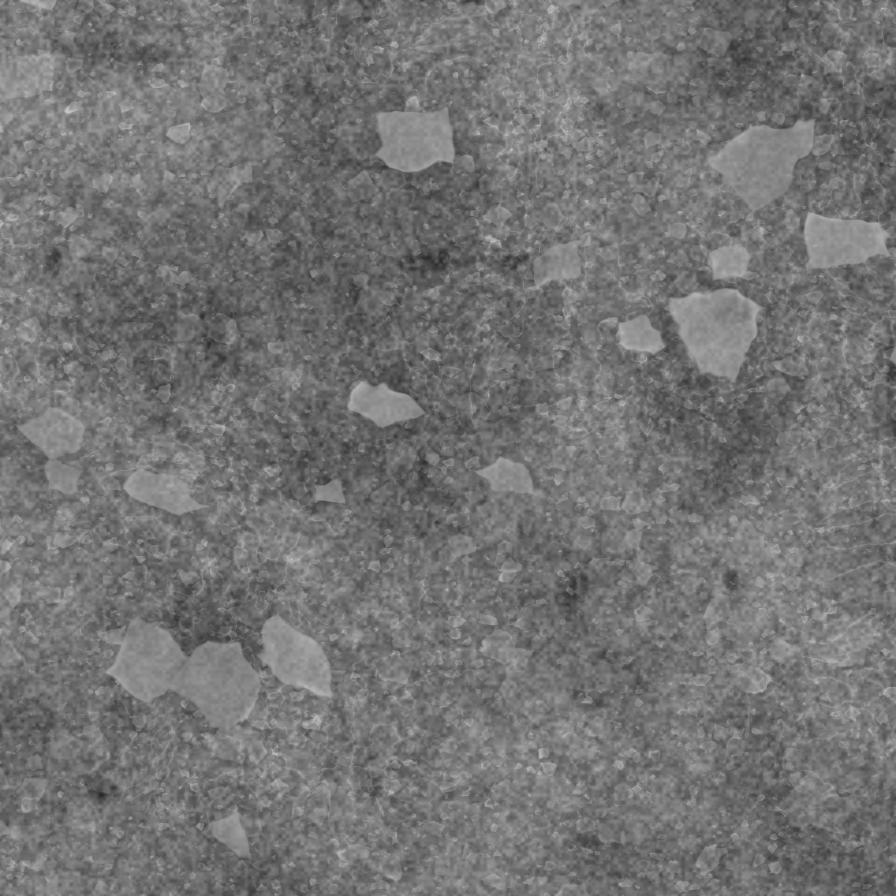
Write a WebGL 2 fragment shader that draws this texture.

```glsl
#version 300 es
precision highp float;
// Grey weathered conglomerate: cloudy cement packed with angular stone chips.
// Chips are warped random polygons on jittered grids, layered from fine to
// coarse over noise, with bright broken rims, dark seams and a few pits.
uniform vec2 u_resolution;
out vec4 fragColor;

vec4 hash4(vec2 p) {
    vec4 q = fract(p.xyxy * vec4(0.1031, 0.1030, 0.0973, 0.1099));
    q += dot(q, q.wzxy + 33.33);
    return fract((q.xxyz + q.yzzw) * q.zywx);
}

float noise(vec2 p) {
    vec2 cell = floor(p), f = fract(p);
    f = f * f * (3.0 - 2.0 * f);
    float low = mix(hash4(cell).x, hash4(cell + vec2(1, 0)).x, f.x);
    float high = mix(hash4(cell + vec2(0, 1)).x, hash4(cell + vec2(1, 1)).x, f.x);
    return mix(low, high, f.y);
}

float fbm(vec2 p) {
    float sum = 0.0, amplitude = 0.53;
    for (int i = 0; i < 4; i++) {
        sum += amplitude * noise(p);
        p = mat2(1.6, 1.2, -1.2, 1.6) * p + 17.3;
        amplitude *= 0.5;
    }
    return sum;
}

// Signed distance to an uneven polygon with five sides
float polygon(vec2 d, float radius, vec4 h) {
    float dist = -1.0;
    for (int k = 0; k < 5; k++) {
        vec4 side = hash4(h.xy * 91.0 + float(k) * 7.0);
        float angle = 1.2566 * (float(k) + 0.7 * side.x) + 6.283 * h.z;
        dist = max(dist, dot(d, vec2(cos(angle), sin(angle))) - radius * (0.65 + 0.4 * side.y));
    }
    return dist;
}

// Lays one size of chips over the ground shade
float chips(float shade, vec2 p, float freq, float share, float tone, float spread, float opacity) {
    vec2 g = p * freq + freq * 1.7;
    g += 0.16 * (vec2(noise(g * 3.0), noise(g * 3.0 + 40.0)) - 0.5);
    g += 0.07 * (vec2(noise(g * 9.0), noise(g * 9.0 + 70.0)) - 0.5);
    float soft = 0.8 * freq / u_resolution.y + 0.015;
    float broken = noise(g * 4.0 + 23.0);
    for (int y = -1; y <= 1; y++)
    for (int x = -1; x <= 1; x++) {
        vec2 cell = floor(g) + vec2(x, y);
        vec4 h = hash4(cell + freq);
        if (h.x > share) continue;
        vec4 look = hash4(cell + freq + 311.0);
        vec2 d = g - cell - 0.2 - 0.6 * h.yz;
        d.y *= 1.0 + 0.5 * look.z;
        float dist = polygon(d, mix(0.24, 0.56, h.w * h.w), h);
        float cover = 1.0 - smoothstep(-soft, soft, dist);
        float facing = 0.5 + 0.5 * dot(normalize(d + 0.001), vec2(cos(6.283 * look.y), sin(6.283 * look.y)));
        float seam = exp(-max(dist, 0.0) / 0.07) * (1.0 - cover);
        float rim = exp(-pow((dist + soft) / (soft + 0.035), 2.0));
        float fill = tone + spread * (look.x - 0.5) + 0.05 * (broken - 0.5);
        shade = mix(shade, fill, cover * opacity);
        shade += opacity * (0.13 * rim * facing * broken - 0.06 * seam);
    }
    return shade;
}

void main() {
    vec2 p = gl_FragCoord.xy / u_resolution.y;

    // Cloudy cement with darker hollows
    vec2 drift = p + 0.05 * vec2(noise(p * 9.0), noise(p * 9.0 + 50.0));
    float cloud = fbm(drift * vec2(4.5, 5.5) + 3.0);
    float hollow = smoothstep(0.52, 0.68, fbm(drift * 6.0 + 61.0));
    float ground = 0.458 + 0.26 * (cloud - 0.5) - 0.055 * hollow;
    float shade = ground - 0.01 + 0.16 * (fbm(p * 70.0) - 0.5);

    // Packed chips, fine to coarse
    shade = chips(shade, p, 88.0, 0.70, ground + 0.010, 0.18, 0.75);
    shade = chips(shade, p, 47.0, 0.55, ground + 0.010, 0.17, 0.80);
    shade = chips(shade, p, 25.0, 0.36, ground + 0.010, 0.15, 0.75);
    shade = chips(shade, p, 12.0, 0.26, ground + 0.015, 0.11, 0.60);

    // Crusty pale veins, strongest in scattered areas
    float vein = 1.0 - abs(2.0 * fbm(drift * 38.0 + 9.0) - 1.0);
    float crust = smoothstep(0.45, 0.65, fbm(p * 5.0 + 27.0));
    shade += 0.09 * pow(vein, 14.0) * (0.25 + crust);

    // Sparse large pale stones
    float stones = chips(shade, p, 10.5, 0.13, 0.565, 0.07, 0.88);
    float bare = 1.0 - smoothstep(0.0, 0.06, abs(stones - shade));
    shade = stones;

    // Small dark pits
    float pit = smoothstep(0.86, 0.95, noise(p * 17.0 + 83.0));
    shade -= 0.16 * pit * noise(p * vec2(150.0, 90.0));

    // Surface grain, quieter on the pale stones
    float grain = 0.14 * (noise(p * 240.0) - 0.5) + 0.09 * (noise(p * 125.0 + 31.0) - 0.5);
    shade += grain * mix(0.5, 1.0, bare);

    fragColor = vec4(vec3(clamp(shade, 0.0, 1.0)), 1.0);
}
```
